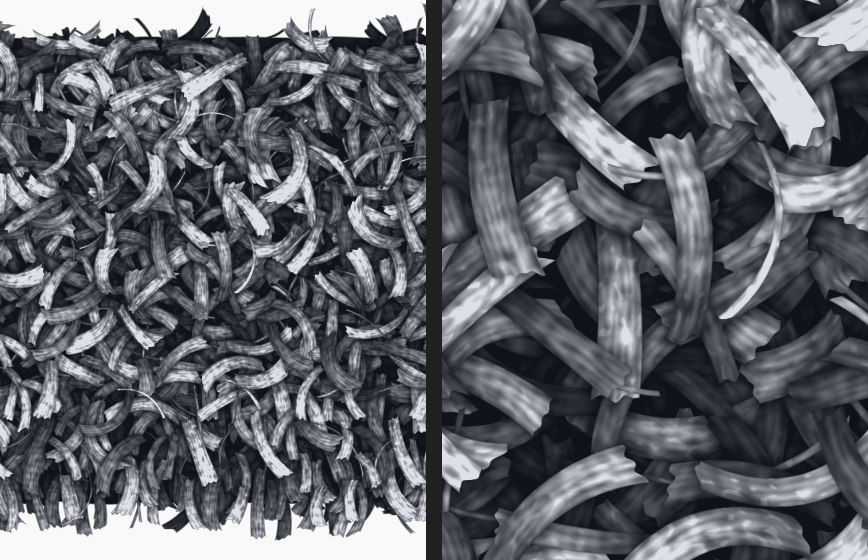
Left: the whole. Right: its middle third, enlarged.
This texture is drawn by a Shadertoy shader. Its source:

```glsl
// A shaggy rug of glossy grey ribbon scraps between two white margins.
// Layers of jittered cells each hold one bent strip; later layers are lighter
// and shade what lies below, and stretched gradient noise gives the fibres.

#define LAYERS 12
#define CELL 0.085
#define RUG_BOTTOM 0.098
#define RUG_TOP 0.934
#define STRIP_WIDTH vec2(0.008, 0.0165)
#define STRIP_LENGTH vec2(0.032, 0.066)
#define BEND 9.0
#define THREAD_SHARE 0.16
#define DEEP_TONE 0.14
#define TOP_TONE 0.70
#define SHADOW 0.55
#define PAPER vec3(0.975, 0.975, 0.982)

vec4 hash4(vec3 p) {
    vec4 q = fract(p.xyzx * vec4(0.1031, 0.1030, 0.0973, 0.1099));
    q += dot(q, q.wzxy + 33.33);
    return fract((q.xxyz + q.yzzw) * q.zywx);
}

vec2 gradientAt(vec2 cell) {
    float angle = 6.2832 * hash4(vec3(cell, 7.0)).x;
    return vec2(cos(angle), sin(angle));
}

// Gradient noise, roughly -0.7 to 0.7
float noise(vec2 p) {
    vec2 i = floor(p), f = p - i;
    vec2 u = f * f * f * (f * (f * 6.0 - 15.0) + 10.0);
    vec2 e = vec2(1.0, 0.0);
    float low = mix(dot(gradientAt(i), f),
                    dot(gradientAt(i + e.xy), f - e.xy), u.x);
    float high = mix(dot(gradientAt(i + e.yx), f - e.yx),
                     dot(gradientAt(i + e.xx), f - e.xx), u.x);
    return mix(low, high, u.y);
}

// Tone of a strip: across and along run from -1 to 1, the tip is at along = 1
float stripTone(vec2 local, float across, float along, vec4 rnd, float depth) {
    vec2 grain = local + rnd.xy * 7.0;
    float fibre = noise(grain * vec2(260.0, 55.0));
    float crease = noise(grain * vec2(70.0, 120.0));
    float glint = noise(grain * vec2(230.0, 140.0) + 31.0);
    float tone = mix(DEEP_TONE, TOP_TONE, depth) * (0.5 + 0.9 * rnd.z);
    tone *= mix(0.55, 1.15, smoothstep(-1.0, 0.6, along));
    tone *= 1.0 - 0.42 * across * across + 0.22 * across * (rnd.x - 0.5);
    tone *= 1.0 + 0.65 * fibre + 0.5 * crease;
    return tone + 0.3 * rnd.z * depth * smoothstep(0.1, 0.45, glint);
}

void mainImage(out vec4 fragColor, in vec2 fragCoord) {
    vec2 uv = fragCoord / iResolution.y;
    float soft = 1.1 / iResolution.y;

    // Dark backing, a little inside the ragged margins
    float wave = 0.016 * noise(vec2(uv.x * 7.0, 3.0));
    float cover = smoothstep(-soft, soft, uv.y - RUG_BOTTOM - 0.004 - wave)
                * smoothstep(-soft, soft, RUG_TOP + wave - uv.y);
    float tone = 0.10;

    for (int layer = 0; layer < LAYERS; layer++) {
        float level = float(layer) + 1.0;
        float depth = level / float(LAYERS);
        vec2 shift = hash4(vec3(level, 5.0, 11.0)).xy * CELL;
        vec2 home = floor((uv + shift) / CELL);

        for (int k = 0; k < 9; k++) {
            vec2 cell = home + vec2(k % 3 - 1, k / 3 - 1);
            vec4 place = hash4(vec3(cell + 40.0, level));
            vec4 shape = hash4(vec3(cell + 90.0, level + 23.0));
            vec2 center = (cell + place.xy) * CELL - shift;
            float sway = 0.016 * noise(vec2(center.x * 7.0, 3.0));
            if (center.y < RUG_BOTTOM + sway || center.y > RUG_TOP + sway) continue;

            // Tips hang down near the lower margin and scatter further up
            float spread = mix(0.4, 3.14, smoothstep(0.1, 0.5, center.y));
            float angle = (place.z * 2.0 - 1.0) * spread;
            vec2 tip = vec2(sin(angle), -cos(angle));
            vec2 side = vec2(-tip.y, tip.x);
            vec2 local = vec2(dot(uv - center, side), dot(uv - center, tip));

            // Bent ribbon, or sometimes a thin thread
            float bend = BEND * (place.w * 2.0 - 1.0);
            float slope = 2.0 * bend * local.y;
            local.x = (local.x - bend * local.y * local.y) / sqrt(1.0 + slope * slope);
            float size = mix(STRIP_LENGTH.x, STRIP_LENGTH.y, shape.x);
            float width = mix(STRIP_WIDTH.x, STRIP_WIDTH.y, shape.y);
            if (shape.w < THREAD_SHARE) width *= 0.18;
            float along = local.y / size;
            width *= 0.87 + 0.13 * along;
            float dist = max(abs(local.x) - width, abs(local.y) - size);
            if (dist > 0.025) continue;

            // Frayed ends, then shadow on the pile below and the strip itself
            float fray = 0.007 * noise(vec2(local.x * 140.0, shape.z * 50.0));
            dist = max(abs(local.x) - width, abs(local.y) - size + fray);
            float weight = smoothstep(0.0, 0.006, width);
            tone *= 1.0 - SHADOW * weight * exp(-max(dist, 0.0) / 0.006);
            float alpha = 1.0 - smoothstep(-soft, soft, dist);
            if (alpha > 0.0) {
                float across = clamp(local.x / width, -1.0, 1.0);
                tone = mix(tone, stripTone(local, across, along, shape, depth), alpha);
                cover = max(cover, alpha);
            }
        }
    }

    // Broad light and dark patches, cool grey tint
    tone *= 1.0 + 0.3 * noise(uv * 5.0 + 2.0);
    tone = clamp(tone + 0.03, 0.07, 0.88);
    vec3 rug = tone + vec3(-0.012, 0.0, 0.026);
    fragColor = vec4(mix(PAPER, rug, cover), 1.0);
}
```
